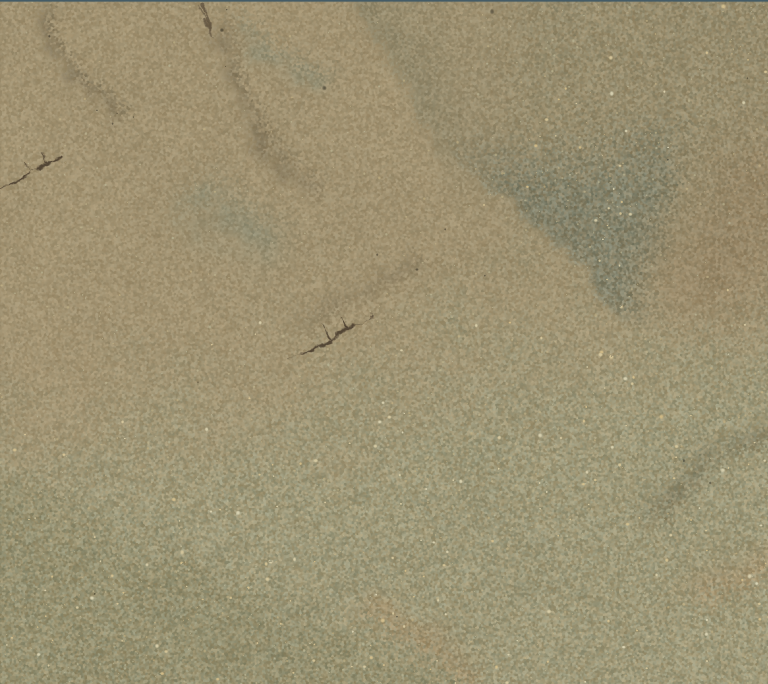
Reproduce this texture procedurally as a Shadertoy shader.

```glsl
// Weathered sandy ground: warm tan silt over grey-green gravel, with soft folds.
// Zones are half-planes and capsules warped by layered sines; grain and
// pebbles are cellular noise, cracks are jittered segments with twigs.

vec3 hash3(vec2 p) {
    vec3 q = fract(p.xyx * vec3(0.1031, 0.1030, 0.0973));
    q += dot(q, q.yxz + 33.33);
    return fract((q.xxy + q.yzz) * q.zyx);
}

float waves(vec2 p) {
    float sum = 0.0, amp = 0.5;
    for (int i = 0; i < 5; i++) {
        sum += amp * sin(p.x + 1.6 * sin(p.y + 0.7));
        p = mat2(1.2, 1.6, -1.6, 1.2) * p + 1.3;
        amp *= 0.58;
    }
    return sum;
}

// Smooth cellular grain: x is brightness, y is tint, both around zero
vec2 grain(vec2 p) {
    vec3 sum = vec3(0.0);
    for (int k = 0; k < 9; k++) {
        vec2 c = floor(p) + vec2(k % 3 - 1, k / 3 - 1);
        vec3 h = hash3(c);
        vec2 d = c + h.xy - p;
        sum += exp(-4.0 * dot(d, d)) * vec3(h.z, fract(h.z * 57.0 + h.x), 1.0);
    }
    return sum.xy / sum.z - 0.5;
}

// Scattered pebbles: x is coverage, y is a random tone
vec2 pebbles(vec2 p, float density, float size) {
    vec2 best = vec2(0.0);
    for (int k = 0; k < 9; k++) {
        vec2 c = floor(p) + vec2(k % 3 - 1, k / 3 - 1);
        vec3 h = hash3(c + 91.0), t = hash3(c + 417.0);
        float r = size * (0.5 + 0.8 * t.x * t.x);
        vec2 d = (c + h.xy - p) * vec2(1.0, 0.8 + 0.5 * t.y);
        float cover = smoothstep(r * 1.5, r * 0.3, length(d)) * step(h.z, density);
        if (cover > best.x) best = vec2(cover, t.z);
    }
    return best;
}

float segment(vec2 p, vec2 a, vec2 b) {
    vec2 ab = b - a;
    return length(p - a - ab * clamp(dot(p - a, ab) / dot(ab, ab), 0.0, 1.0));
}
// Signed distance to a line, positive on the left of a to b
float side(vec2 p, vec2 a, vec2 b) {
    vec2 d = normalize(b - a);
    return d.x * (p.y - a.y) - d.y * (p.x - a.x);
}
float smear(vec2 p, vec2 a, vec2 b, float width) {
    float d = segment(p, a, b) / width;
    return exp(-d * d);
}

float crack(vec2 p, vec2 a, vec2 b) {
    vec2 q = p + 0.006 * vec2(waves(p * 50.0), waves(p * 50.0 + 9.0));
    float d = segment(q, a, b);
    for (int i = 0; i < 2; i++) {
        vec2 root = mix(a, b, 0.5 + 0.25 * float(i));
        d = min(d, segment(q, root, root + vec2(-0.012, 0.018)) + 0.0005);
    }
    return smoothstep(0.002, -0.0014, d - 0.0007 - 0.0024 * waves(p * 75.0 + 3.0));
}

void mainImage(out vec4 fragColor, in vec2 fragCoord) {
    vec2 p = fragCoord / iResolution.y, fine = grain(p * 330.0);
    float drift = waves(p * 5.0 + 2.0), mottle = waves(p * 24.0), patchy = waves(p * 60.0 + 4.0);
    vec2 q = p + 0.014 * vec2(waves(p * 15.0), waves(p * 15.0 + 7.0)) + 0.007 * patchy + 0.02 * fine;
    // Silt above, gravel below and at the upper right
    float gravel = smoothstep(0.54, 0.18, q.y - 0.14 * q.x + 0.06 * drift + 0.05 * mottle);
    float corner = smoothstep(0.66, 0.82, q.x) * smoothstep(0.52, 0.8, q.y);
    float olive = smoothstep(-0.02, 0.06, side(q, vec2(0.45, 0.12), vec2(0.0, 0.33)));
    vec3 color = mix(vec3(0.63, 0.571, 0.443), vec3(0.617, 0.595, 0.472), gravel);
    color = mix(color, vec3(0.56, 0.53, 0.415), 0.6 * corner);
    color = mix(color, vec3(0.565, 0.545, 0.42), 0.65 * olive);
    color = mix(color, vec3(0.575, 0.505, 0.385), 0.6 * smear(q, vec2(1.12, 0.72), vec2(1.05, 0.6), 0.09));
    // Warm silt tongues on the gravel
    float tongue = smear(q, vec2(0.55, 0.11), vec2(0.68, 0.01), 0.024) + smear(q, vec2(1.03, 0.14), vec2(1.13, 0.18), 0.026);
    color = mix(color, vec3(0.635, 0.57, 0.435), 0.75 * tongue);
    // Grey wedge, crisp fold and small grey stains
    float wedge = smoothstep(0.0, 0.016, side(q, vec2(0.738, 0.693), vec2(0.936, 0.518)))
                * smoothstep(-0.02, 0.06, side(q, vec2(0.936, 0.518), vec2(1.0, 0.71)))
                * smoothstep(-0.02, 0.12, side(q, vec2(1.0, 0.84), vec2(0.74, 0.81)));
    float edge = side(q, vec2(0.53, 0.97), vec2(0.68, 0.66));
    float fold = smoothstep(0.0, 0.014, edge) * exp(-max(edge, 0.0) * 11.0) * smoothstep(0.66, 0.86, q.y);
    float stain = smear(q, vec2(0.31, 0.69), vec2(0.37, 0.65), 0.04) + smear(q, vec2(0.36, 0.95), vec2(0.47, 0.89), 0.018);
    color = mix(color, vec3(0.495, 0.495, 0.41), 0.8 * wedge);
    color = mix(color, vec3(0.51, 0.495, 0.395), 0.6 * fold);
    color = mix(color, vec3(0.56, 0.55, 0.45), 0.75 * stain * (0.8 + 0.4 * patchy));
    // Soft, patchy creases
    float crease = smear(q, vec2(0.07, 0.99), vec2(0.11, 0.88), 0.012) + smear(q, vec2(0.11, 0.88), vec2(0.17, 0.83), 0.012)
                 + smear(q, vec2(0.32, 0.95), vec2(0.385, 0.81), 0.016) + smear(q, vec2(0.385, 0.79), vec2(0.45, 0.73), 0.016)
                 + 0.6 * smear(q, vec2(0.45, 0.53), vec2(0.61, 0.63), 0.014) + 0.8 * smear(q, vec2(0.95, 0.26), vec2(1.13, 0.38), 0.022);
    crease = clamp(crease * (0.85 + 0.6 * patchy), 0.0, 1.2);
    color *= 1.0 - 0.12 * crease + 0.008 * (drift + mottle + patchy);
    // Fine grain, rougher on gravel
    float rough = clamp(gravel + wedge + 0.5 * corner, 0.0, 1.0);
    color += fine.x * (0.11 + 0.05 * rough) + fine.y * vec3(0.03, 0.0, -0.02) * (0.5 + rough);
    // Pale pebbles and dark crumbs
    vec2 small = pebbles(p * 150.0, 0.02 + 0.06 * rough, 0.24);
    vec2 large = pebbles(p * 66.0 + 13.0, 0.08 * rough * (1.0 + mottle), 0.16);
    color = mix(color, mix(vec3(0.74, 0.74, 0.62), vec3(0.78, 0.7, 0.51), small.y), 0.6 * small.x);
    color = mix(color, mix(vec3(0.88, 0.86, 0.74), vec3(0.85, 0.75, 0.53), large.y), 0.85 * large.x);
    color *= 1.0 - 0.35 * pebbles(p * 70.0 + 50.0, 0.003 + 0.05 * crease, 0.16).x;
    // Dark cracks and thin top border
    float cracks = max(crack(p, vec2(0.424, 0.474), vec2(0.543, 0.538)), crack(p, vec2(0.0, 0.72), vec2(0.09, 0.77)));
    cracks = max(cracks, 0.7 * crack(p, vec2(0.30, 0.99), vec2(0.315, 0.945)));
    color = mix(color, vec3(0.25, 0.2, 0.15), 0.8 * cracks);
    color = mix(color, vec3(0.27, 0.36, 0.4), smoothstep(0.996, 0.999, p.y));
    fragColor = vec4(color, 1.0);
}
```
